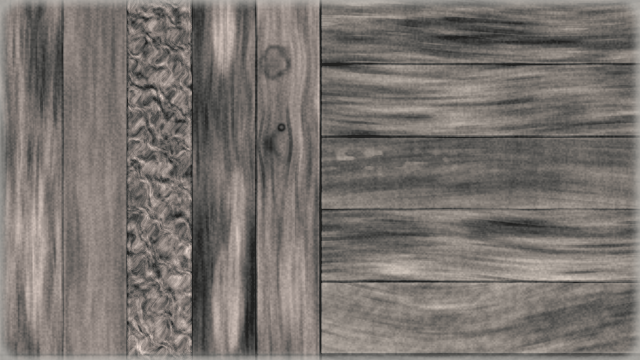
Give the GLSL for this texture, as a Shadertoy shader.

```glsl
float hash(vec2 p) {
    return fract(sin(dot(p, vec2(127.1, 311.7))) * 43758.5453);
}

float noise(vec2 p) {
    vec2 i = floor(p), f = fract(p);
    f = f * f * (3.0 - 2.0 * f);
    return mix(mix(hash(i), hash(i + vec2(1, 0)), f.x),
               mix(hash(i + vec2(0, 1)), hash(i + vec2(1, 1)), f.x), f.y);
}

float fbm(vec2 p) {
    float sum = 0.0, amp = 0.53;
    for (int i = 0; i < 4; i++) {
        sum += amp * noise(p);
        p = p * 2.03 + 17.3;
        amp *= 0.5;
    }
    return sum;
}

// Soft elliptical spot
float blob(vec2 p, vec2 centre, vec2 radius) {
    vec2 d = (p - centre) / radius;
    return exp(-dot(d, d));
}

// Grain stretched along x; y runs across the plank
float grain(vec2 p, float strength) {
    p.y += 0.012 * (noise(p * vec2(5.0, 9.0)) - 0.5);
    float fibre = fbm(p * vec2(5.0, 36.0)) - 0.5;
    float streak = noise(p * vec2(9.0, 105.0)) - 0.5;
    float crack = smoothstep(0.62, 0.9, noise(p * vec2(7.0, 78.0) + 40.0));
    return strength * (0.48 * fibre + 0.15 * streak - 0.11 * crack);
}

// Dark seam with a faint light bevel
float seam(float d, float depth) {
    float line = 1.0 - smoothstep(0.001, 0.0055, d);
    return 0.03 * smoothstep(0.012, 0.005, d) - depth * line;
}

float uprightPlanks(vec2 p) {
    float s = (p.x + 0.005) / 0.1792;
    float id = clamp(floor(s), 0.0, 4.0);
    float f = s - id;
    float tone = float[5](0.50, 0.485, 0.45, 0.40, 0.53)[int(id)];
    float strength = float[5](1.15, 0.45, 0.3, 0.9, 0.85)[int(id)];

    // Fibres bend around the knots
    vec2 k1 = p - vec2(0.764, 0.825), k2 = p - vec2(0.764, 0.597);
    float bend = 0.5 * k1.x * exp(-dot(k1, k1) * 200.0) + 0.5 * k2.x * exp(-dot(k2, k2) * 250.0);
    tone += grain(vec2(p.y, p.x - bend) + id * 7.3, strength);
    float patches = fbm(p * vec2(15.0, 5.0) + id * 9.0);
    tone += 0.16 * (patches - 0.5);

    if (id < 0.5) {
        tone -= 0.13 * blob(p, vec2(0.07, 0.82), vec2(0.12, 0.12));
        tone += 0.07 * blob(p, vec2(0.08, 0.25), vec2(0.06, 0.3));
    } else if (id < 1.5) {
        tone -= 0.23 * blob(p, vec2(0.165, 0.93), vec2(0.014, 0.04));
        tone += 0.04 * blob(p, vec2(0.26, 0.15), vec2(0.08, 0.3));
    } else if (id < 2.5) {
        // Rough chipped surface, lit from above
        vec2 q = p * vec2(64.0, 48.0) + 1.6 * noise(p * 35.0);
        float relief = fbm(q) - fbm(q + vec2(0.2, 0.55));
        tone += 0.62 * relief + 0.26 * (fbm(q * 0.8 + 5.0) - 0.5);
        tone += 0.05 * smoothstep(0.45, 0.0, p.y);
    } else if (id < 3.5) {
        // Worn pale areas
        float worn = blob(p, vec2(0.625, 0.93), vec2(0.035, 0.13))
                   + blob(p, vec2(0.635, 0.14), vec2(0.05, 0.17))
                   + 0.6 * blob(p, vec2(0.66, 0.43), vec2(0.03, 0.14));
        tone += 0.19 * smoothstep(0.25, 0.6, worn * (0.4 + 1.2 * patches));
        tone -= 0.06 * blob(p, vec2(0.555, 0.3), vec2(0.03, 0.5));
        tone -= 0.26 * blob(p, vec2(0.702, 0.2), vec2(0.009, 0.16));
    } else {
        float r1 = length(k1 * vec2(1.0, 0.9)) + 0.012 * (noise(p * 45.0) - 0.5);
        tone -= 0.2 * exp(-pow((r1 - 0.037) / 0.008, 2.0)) * (0.55 + 0.45 * noise(p * 40.0));
        tone -= 0.15 * blob(p, vec2(0.752, 0.82), vec2(0.022, 0.03));
        tone -= 0.22 * blob(p, vec2(0.765 + 0.012 * sin(p.y * 60.0), 0.595), vec2(0.016, 0.045));
        float ring = length(p - vec2(0.782, 0.646));
        tone -= 0.22 * exp(-pow((ring - 0.008) / 0.004, 2.0));
        tone -= 0.13 * blob(p, vec2(0.875, 0.38), vec2(0.03, 0.28));
        tone -= 0.09 * blob(p, vec2(0.735, 0.42), vec2(0.012, 0.18));
        tone += 0.07 * blob(p, vec2(0.775, 0.2), vec2(0.04, 0.2));
    }
    float depth = p.x > 0.62 ? 0.27 : 0.17;
    return tone + seam(min(f, 1.0 - f) * 0.1792, depth);
}

float levelPlanks(vec2 p) {
    float s = (1.0235 - p.y) / 0.2015;
    float id = clamp(floor(s), 0.0, 4.0);
    float f = s - id;
    float tone = float[5](0.40, 0.49, 0.405, 0.47, 0.535)[int(id)];
    float strength = float[5](1.05, 1.05, 0.5, 1.1, 0.65)[int(id)];
    vec2 q = p;
    q.y += (id > 3.5 ? 0.05 : 0.018) * sin(p.x * 5.0 + id * 2.0);
    tone += grain(q + id * 5.7, strength);
    tone += 0.17 * (fbm(p * vec2(4.0, 16.0) + id * 4.0) - 0.5);

    if (id < 0.5) {
        tone += 0.09 * smoothstep(0.68, 0.85, noise(q * vec2(10.0, 95.0) + 8.0));
    } else if (id > 1.5 && id < 2.5) {
        // Scuffed band and cross saw marks
        float scuff = smoothstep(0.55, 0.85, noise(p * vec2(38.0, 75.0)));
        tone += 0.18 * scuff * blob(p, vec2(1.0, 0.555), vec2(0.28, 0.035));
        tone += 0.05 * (noise(p * vec2(70.0, 12.0)) - 0.5);
        tone += 0.07 * smoothstep(0.65, 1.0, f);
    } else if (id > 2.5 && id < 3.5) {
        tone -= 0.09 * blob(p, vec2(1.3, 0.36), vec2(0.5, 0.04));
        tone += 0.07 * smoothstep(0.45, 0.9, f);
    } else if (id > 3.5) {
        tone += 0.1 * (noise(mat2(0.8, -0.6, 0.6, 0.8) * p * vec2(45.0, 75.0)) - 0.5);
        tone += 0.06 * blob(p, vec2(0.98, 0.13), vec2(0.2, 0.08));
        tone -= 0.09 * blob(p, vec2(1.7, 0.15), vec2(0.25, 0.1));
    }
    float depth = id > 1.5 && abs(p.y - 0.419) < 0.05 ? 0.13 : 0.25;
    return tone + seam(min(f, 1.0 - f) * 0.2015, depth);
}

void mainImage(out vec4 fragColor, in vec2 fragCoord) {
    vec2 p = fragCoord / iResolution.y;
    vec2 size = vec2(iResolution.x / iResolution.y, 1.0);
    bool upright = p.x < 0.891;
    float tone = upright ? uprightPlanks(p) : levelPlanks(p);
    tone += seam(abs(p.x - 0.891), 0.24) - 0.12 * blob(p, vec2(0.5, 0.014), vec2(9.0, 0.004));
    tone += 0.09 * (noise(p * 190.0) - 0.5);

    // Warm brown wood, cooler in the dark
    vec3 warm = upright ? vec3(1.06, 0.985, 0.945) : vec3(1.05, 0.995, 0.945);
    vec3 color = max(tone, 0.13) * mix(vec3(1.0, 1.0, 0.98), warm, smoothstep(0.25, 0.5, tone));

    // Pale faded border with rounded corners
    vec2 corner = abs(p - 0.5 * size) - 0.5 * size + 0.06;
    float border = length(max(corner, 0.0)) - 0.06;
    color = mix(color, vec3(0.74, 0.73, 0.71), 0.75 * smoothstep(-0.032, 0.008, border));
    fragColor = vec4(color, 1.0);
}
```
